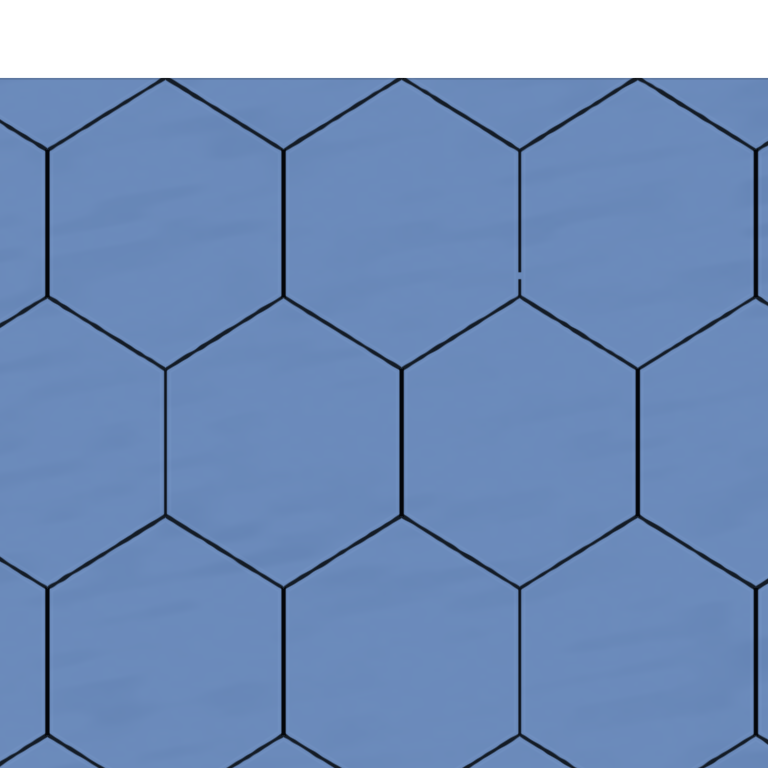
Reproduce this pattern procedurally as a WebGL 1 fragment shader.

```glsl
precision highp float;
// Blue honeycomb with thin dark outlines under a plain white band.
// Two offset rectangular lattices give the nearest cell; edge distances give
// the lines, and value noise adds faint streaks and slightly uneven strokes.

uniform vec2 u_resolution;

const float CELL_WIDTH = 0.3075;
const float STRETCH = 1.071;              // vertical stretch of a regular hexagon
const vec2 CELL_CENTRE = vec2(0.2155, 0.709);
const float BAND_BOTTOM = 0.8985;
const vec2 CHIP_CENTRE = vec2(0.676, 0.641);
const vec2 CHIP_HALF = vec2(0.012, 0.0045);

const vec3 BLUE = vec3(0.42, 0.543, 0.733);
const vec3 SOFT_INK = vec3(0.08, 0.11, 0.15);
const vec3 DEEP_INK = vec3(0.015, 0.025, 0.04);

float hash(vec2 p) {
    return fract(sin(dot(p, vec2(127.1, 311.7))) * 43758.5453);
}

float valueNoise(vec2 p) {
    vec2 i = floor(p);
    vec2 f = fract(p);
    f = f * f * (3.0 - 2.0 * f);
    float low = mix(hash(i), hash(i + vec2(1.0, 0.0)), f.x);
    float high = mix(hash(i + vec2(0.0, 1.0)), hash(i + vec2(1.0, 1.0)), f.x);
    return mix(low, high, f.y);
}

// Offset from the nearest hexagon centre, for cells of the given width.
vec2 hexLocal(vec2 p, float width) {
    vec2 period = width * vec2(1.0, sqrt(3.0));
    vec2 a = mod(p + 0.5 * period, period) - 0.5 * period;
    vec2 b = mod(p, period) - 0.5 * period;
    return dot(a, a) < dot(b, b) ? a : b;
}

float stroke(float dist, float halfWidth, float softness) {
    return 1.0 - smoothstep(halfWidth - softness, halfWidth + softness, dist);
}

// Every third half-column of upright edges is drawn thinner.
float isThinColumn(float x, float localX, float width) {
    float edgeX = x - localX + sign(localX) * 0.5 * width;
    float column = floor(2.0 * edgeX / width + 1.5);
    return 1.0 - step(0.5, abs(mod(column, 3.0) - 1.0));
}

float boxMask(vec2 p, vec2 halfSize, float softness) {
    vec2 d = abs(p) - halfSize;
    return 1.0 - smoothstep(-softness, softness, max(d.x, d.y));
}

// Faint slanting streaks, broken into patches.
vec3 mottledGround(vec2 uv, vec3 base) {
    vec2 p = vec2(uv.x, uv.y - 0.18 * uv.x);
    float streak = valueNoise(p * vec2(13.0, 48.0));
    float patches = valueNoise(uv * 7.0 + 19.0);
    float fine = valueNoise(uv * vec2(70.0, 110.0));
    float shade = smoothstep(0.45, 0.9, streak) * patches * 0.022;
    return base - shade + (fine - 0.5) * 0.004;
}

void main() {
    vec2 uv = gl_FragCoord.xy / u_resolution;
    float pixel = 1.0 / min(u_resolution.x, u_resolution.y);
    float softness = max(0.75 * pixel, 0.0014);

    // Distances to the upright and slanting edges of the cell
    vec2 p = (uv - CELL_CENTRE) / vec2(1.0, STRETCH);
    vec2 local = hexLocal(p, CELL_WIDTH);
    vec2 slantNormal = vec2(0.5, 0.5 * sqrt(3.0));
    float upright = 0.5 * CELL_WIDTH - abs(local.x);
    float slant = 0.5 * CELL_WIDTH - dot(abs(local), slantNormal);
    slant /= length(slantNormal / vec2(1.0, STRETCH));

    // Uneven slanting strokes, and uprights of two weights with one small break
    float wobble = (valueNoise(uv * 95.0) - 0.5) * 0.0014;
    float thin = isThinColumn(p.x, local.x, CELL_WIDTH);
    float slantInk = stroke(slant + wobble, 0.0023, softness);
    float uprightInk = stroke(upright, mix(0.0028, 0.0018, thin), softness);
    uprightInk *= 1.0 - boxMask(uv - CHIP_CENTRE, CHIP_HALF, softness);

    // Ground, then a slight pale fringe beside the lines, then ink
    vec3 color = mottledGround(uv, BLUE);
    float fringe = stroke(abs(min(slant, upright) - 0.0062), 0.0012, 0.0014);
    color += 0.018 * fringe;
    color = mix(color, SOFT_INK, slantInk);
    color = mix(color, mix(DEEP_INK, SOFT_INK, 0.6 * thin), uprightInk);

    // White band above a slightly darkened rim
    float rim = stroke(abs(uv.y - BAND_BOTTOM + 0.001), 0.001, softness);
    color *= 1.0 - 0.18 * rim;
    float band = smoothstep(-0.7 * pixel, 0.7 * pixel, uv.y - BAND_BOTTOM);
    gl_FragColor = vec4(mix(color, vec3(1.0), band), 1.0);
}
```
